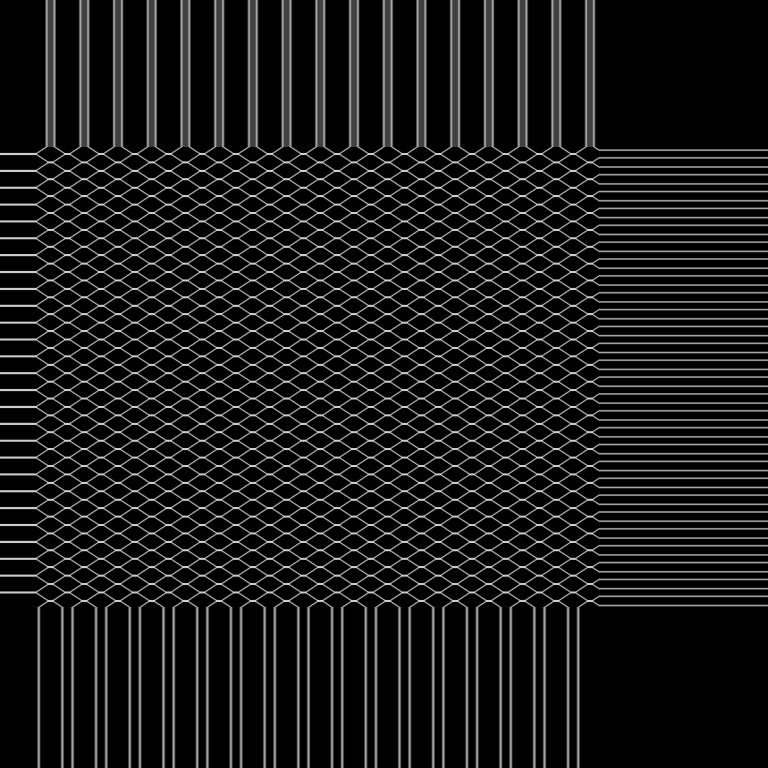
Reproduce this pattern procedurally as a three.js fragment shader.

```glsl
varying vec2 vUv;

// Height of a zigzag wire, 0 to 1, with short flats at its turning points
float zigzag(float x) {
  float ramp = abs(mod(x + 1.0, 2.0) - 1.0);
  return clamp((ramp - 0.12) / 0.76, 0.0, 1.0);
}

// Soft strand, repeated every two rows
float strand(float rows) {
  float dist = abs(mod(rows + 1.0, 2.0) - 1.0) * 0.01098 * 0.87;
  return 0.65 * (1.0 - smoothstep(0.0, 0.0018, dist));
}

void main() {
  // Clamping stretches the border of the mesh out to the canvas edges
  vec2 p = clamp(vUv, vec2(0.047, 0.2092), vec2(0.78, 0.809));

  // Mesh cells: x counts node columns, y counts node rows downward
  vec2 cell = vec2(p.x / 0.02195, (0.7995 - p.y) / 0.01098);

  // Mirrored wires meet at the flats and brighten there
  float wave = zigzag(cell.x);
  float wire = strand(cell.y - wave) + strand(cell.y + wave);

  gl_FragColor = vec4(vec3(min(wire, 0.8)), 1.0);
}
```
